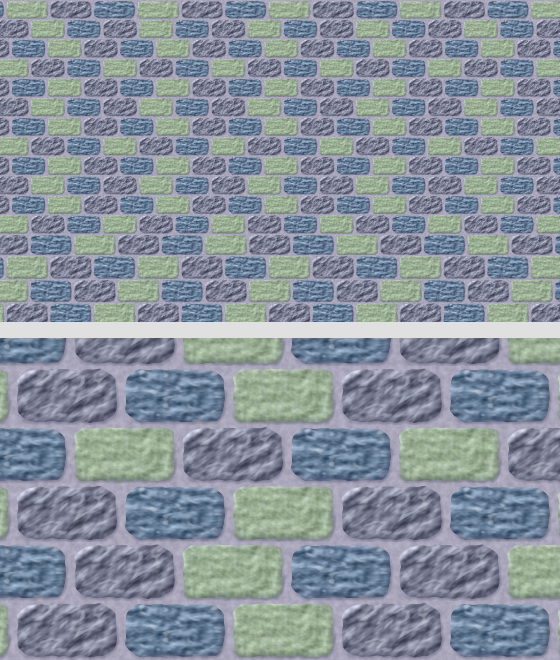
Top, the full canvas; bottom, a detail of the centre.
This texture is drawn by a WebGL 1 fragment shader. Its source:

```glsl
precision highp float;
// Wall of rough, rounded green, grey and blue stone bricks in lilac mortar.
uniform vec2 u_resolution;

// Lengths are in hundredths of the canvas width, measured from the top left.
const float SMALL_PITCH = 6.445;
const float LARGE_PITCH = 7.806;
const float FIRST_BOTTOM = 3.40;
const float SMALL_HEIGHT = 3.491;
const float LOWER_TOP = 41.80;
const vec4 LOWER_BOTTOMS = vec4(45.6, 49.87, 54.04, 58.2);
const vec2 HALF_JOINT = vec2(0.28, 0.19);
const float GREEN_RADIUS = 0.50;
const float DARK_RADIUS = 0.95;
const float EDGE_ROUGHNESS = 0.13;
const float RIM_WIDTH = 0.42;
const vec2 LIGHT_STEP = vec2(0.16, 0.24);

const vec3 MORTAR = vec3(0.67, 0.655, 0.735);
const vec3 GREEN = vec3(0.60, 0.68, 0.575);
const vec3 GREY = vec3(0.465, 0.475, 0.555);
const vec3 BLUE = vec3(0.395, 0.485, 0.59);
const vec3 FLECK = vec3(0.78, 0.82, 0.86);
const vec3 SHADE = vec3(0.25, 0.26, 0.36);

vec2 gradient(vec2 cell) {
  float a = 6.2832 * fract(sin(dot(cell, vec2(127.1, 311.7))) * 4375.85);
  return vec2(cos(a), sin(a));
}

float noise(vec2 p) {
  vec2 i = floor(p), f = fract(p);
  vec2 u = f * f * f * (f * (f * 6.0 - 15.0) + 10.0);
  float a = dot(gradient(i), f);
  float b = dot(gradient(i + vec2(1, 0)), f - vec2(1, 0));
  float c = dot(gradient(i + vec2(0, 1)), f - vec2(0, 1));
  float d = dot(gradient(i + vec2(1, 1)), f - vec2(1, 1));
  return mix(mix(a, b, u.x), mix(c, d, u.x), u.y);
}

float fbm(vec2 p) {
  float sum = 0.0, gain = 1.0;
  for (int i = 0; i < 3; i++) {
    sum += gain * noise(p);
    p = p * 2.03 + 17.3;
    gain *= 0.55;
  }
  return sum;
}

float roundedBox(vec2 p, vec2 halfSize, float radius) {
  vec2 q = abs(p) - halfSize + radius;
  return length(max(q, 0.0)) + min(max(q.x, q.y), 0.0) - radius;
}

// Grain of each stone: fine for green, diagonal for grey, flat for blue.
vec2 grain(vec2 p, float kind) {
  if (kind < 0.5) return p * vec2(1.2, 1.5) + 3.7;
  if (kind < 1.5) return vec2(dot(p, vec2(0.62, -0.38)), dot(p, vec2(0.8, 1.3))) + 21.4;
  return p * vec2(0.75, 1.5) + 42.2;
}

void main() {
  float pixel = 100.0 / u_resolution.x;
  vec2 p = vec2(gl_FragCoord.x, u_resolution.y - gl_FragCoord.y) * pixel;

  // Row: top, height, pitch, first centre, and order of the three stones.
  float row = 0.0, top = 0.0, height = FIRST_BOTTOM;
  float pitch = LARGE_PITCH, start = 4.82, shift = 0.0, order = 1.0;
  if (p.y >= LOWER_TOP) {
    vec4 passed = step(LOWER_BOTTOMS, vec4(p.y));
    row = min(dot(passed, vec4(1.0)), 3.0);
    vec4 heights = LOWER_BOTTOMS - vec4(LOWER_TOP, LOWER_BOTTOMS.xyz);
    top = LOWER_TOP + dot(passed.xyz, heights.xyz);
    height = row < 0.5 ? heights.x : row < 1.5 ? heights.y : row < 2.5 ? heights.z : heights.w;
    if (mod(row, 2.0) < 0.5) start = 1.30;
    if (row < 0.5 || row > 2.5) shift = 1.0;
    if (abs(row - 2.0) < 0.5) order = -1.0;
  } else if (p.y >= FIRST_BOTTOM) {
    row = floor((p.y - FIRST_BOTTOM) / SMALL_HEIGHT);
    top = FIRST_BOTTOM + row * SMALL_HEIGHT;
    height = SMALL_HEIGHT;
    pitch = SMALL_PITCH;
    bool odd = mod(row, 2.0) > 0.5;
    bool flipped = mod(row, 4.0) < 0.5;
    start = odd ? 5.08 : 2.07;
    shift = odd ? 2.0 : flipped ? 1.0 : 0.0;
    order = flipped ? -1.0 : 1.0;
  }

  // Brick: index, stone kind and position from its centre.
  float column = (p.x - start) / pitch + 0.5;
  float kind = floor(mod(order * floor(column) + shift + 0.5, 3.0));
  vec2 local = vec2((fract(column) - 0.5) * pitch, p.y - top - 0.5 * height);
  vec2 halfSize = 0.5 * vec2(pitch, height) - HALF_JOINT;
  vec2 stone = local * SMALL_PITCH / pitch;
  float dark = step(0.5, kind);
  float dist = roundedBox(local, halfSize, mix(GREEN_RADIUS, DARK_RADIUS, dark));
  dist += EDGE_ROUGHNESS * noise(stone * 1.8 + kind * 9.0);

  // Chipped face, lit from the upper left.
  float relief = fbm(grain(stone, kind)) - fbm(grain(stone + LIGHT_STEP, kind));
  float flecks = smoothstep(0.18, 0.48, noise(grain(stone, kind) * 1.9 + 6.1));
  vec3 face = kind < 0.5 ? GREEN : kind < 1.5 ? GREY : BLUE;
  face += relief * mix(0.17, 0.31, dark);
  face = mix(face, FLECK, flecks * mix(0.28, 0.5, dark));
  float facing = dot(local / halfSize, vec2(0.45, 0.75));
  float rim = smoothstep(-RIM_WIDTH, 0.0, dist);
  face = mix(face, SHADE, rim * mix(0.28, 0.45, dark) * smoothstep(-0.9, 0.6, facing));
  face += 0.09 * rim * smoothstep(0.1, 0.8, -facing);

  // Mortar with fine grit and a soft shadow below each brick.
  vec3 mortar = MORTAR + 0.07 * fbm(p * 2.3);
  float shadow = (1.0 - smoothstep(0.0, 0.24, dist)) * smoothstep(-0.3, 0.8, facing);
  mortar = mix(mortar, SHADE, 0.35 * shadow);

  float cover = 1.0 - smoothstep(-0.6 * pixel, 0.6 * pixel, dist);
  gl_FragColor = vec4(clamp(mix(mortar, face, cover), 0.0, 1.0), 1.0);
}
```
